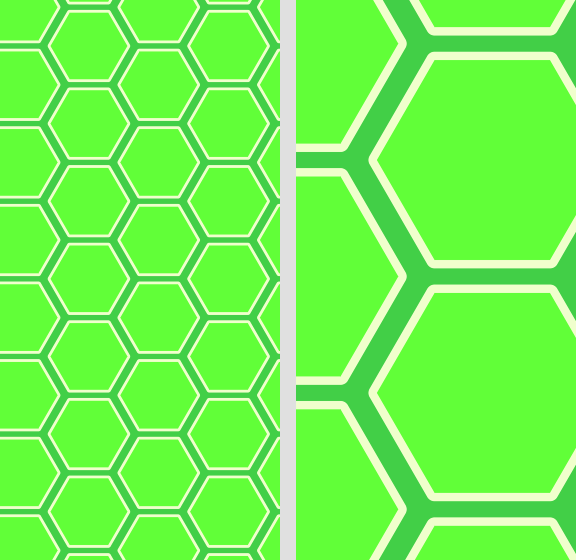
Left, the full canvas; right, a detail of the centre.
A Shadertoy shader for this pattern:

```glsl
// Bright green honeycomb of cream-outlined hexagons over darker green gaps.

// Lengths are fractions of the canvas width.
const vec2  PITCH         = vec2(0.2493, 0.2772);  // column and row spacing
const vec2  ORIGIN        = vec2(0.3177, 1.0042);  // centre of one cell
const float APOTHEM       = 0.1190;                // centre to inner flat side
const float OUTLINE_WIDTH = 0.0100;

const vec3 FILL_COLOR    = vec3(0.38, 1.00, 0.22);
const vec3 OUTLINE_COLOR = vec3(0.94, 1.00, 0.80);
const vec3 GAP_COLOR     = vec3(0.26, 0.81, 0.28);

// Signed distance to a regular hexagon with flat top and bottom.
float hexagonDistance(vec2 p, float apothem) {
    const vec2 SLANT = vec2(-0.866025, 0.5);
    const float HALF_SIDE = 0.57735;
    p = abs(p);
    p -= 2.0 * min(dot(SLANT, p), 0.0) * SLANT;
    p -= vec2(clamp(p.x, -HALF_SIDE * apothem, HALF_SIDE * apothem), apothem);
    return length(p) * sign(p.y);
}

// Offset from the nearest centre of a rectangular lattice.
vec2 repeatCentered(vec2 p, vec2 period) {
    return p - period * round(p / period);
}

// Two interleaved lattices make the staggered columns.
float honeycombDistance(vec2 p) {
    vec2 period = PITCH * vec2(2.0, 1.0);
    vec2 evenCell = repeatCentered(p, period);
    vec2 oddCell = repeatCentered(p - 0.5 * period, period);
    return min(hexagonDistance(evenCell, APOTHEM),
               hexagonDistance(oddCell, APOTHEM));
}

void mainImage(out vec4 fragColor, in vec2 fragCoord) {
    float pixel = 1.0 / iResolution.x;
    float d = honeycombDistance(fragCoord * pixel - ORIGIN);

    // Layer the outline and gap outward from each cell.
    float softness = 0.6 * pixel;
    float outside = smoothstep(-softness, softness, d);
    float gap = smoothstep(-softness, softness, d - OUTLINE_WIDTH);
    vec3 color = mix(FILL_COLOR, OUTLINE_COLOR, outside);
    color = mix(color, GAP_COLOR, gap);

    fragColor = vec4(color, 1.0);
}
```
